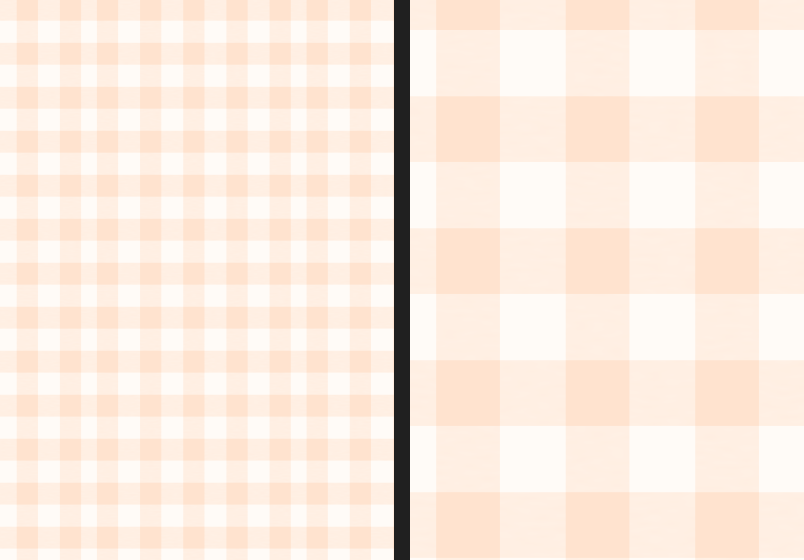
Left: the whole. Right: its middle third, enlarged.
A Shadertoy shader for this pattern:

```glsl
// Pale peach gingham: translucent vertical and horizontal bands overlap into
// three tones. Every fifth column group has one narrowed gap, and the half-tone
// checks carry a faint horizontal thread made from stretched gradient noise.

vec2 hashGradient(vec2 cell) {
    float angle = 6.2832 * fract(sin(dot(cell, vec2(127.1, 311.7))) * 43758.5);
    return vec2(cos(angle), sin(angle));
}

float gradientNoise(vec2 p) {
    vec2 i = floor(p), f = fract(p);
    vec2 u = f * f * (3.0 - 2.0 * f);
    float a = dot(hashGradient(i), f);
    float b = dot(hashGradient(i + vec2(1, 0)), f - vec2(1, 0));
    float c = dot(hashGradient(i + vec2(0, 1)), f - vec2(0, 1));
    float d = dot(hashGradient(i + vec2(1, 1)), f - vec2(1, 1));
    return mix(mix(a, b, u.x), mix(c, d, u.x), u.y);
}

// Coverage of a band filling the first `width` of each unit period
float band(float t, float width, float pixel) {
    float dist = abs(fract(t - 0.5 * width + 0.5) - 0.5) - 0.5 * width;
    return clamp(0.5 - dist / pixel, 0.0, 1.0);
}

void mainImage(out vec4 fragColor, in vec2 fragCoord) {
    // One unit is a band plus its gap; rows are counted from the top
    vec2 periods = vec2(9.126, 12.73);
    vec2 pixel = periods / iResolution.xy;
    vec2 p = vec2(fragCoord.x, iResolution.y - fragCoord.y) * pixel;

    // Five columns per group, with a seventh of a unit cut from the second gap
    float groupX = mod(p.x - 0.387, 5.0 - 1.0 / 7.0);
    float columnX = groupX + step(1.66, groupX) / 7.0;

    float column = band(columnX, 0.492, pixel.x);
    float row = band(p.y + 0.027, 0.4975, pixel.y);
    float tone = 0.5 * (column + row);

    // Fine weave, visible only where a single band is present
    float thread = gradientNoise(p * vec2(7.0, 26.0));
    tone += 0.07 * thread * 4.0 * tone * (1.0 - tone);

    vec3 color = mix(vec3(1.0, 0.985, 0.97), vec3(1.0, 0.89, 0.81), tone);
    fragColor = vec4(color, 1.0);
}
```
